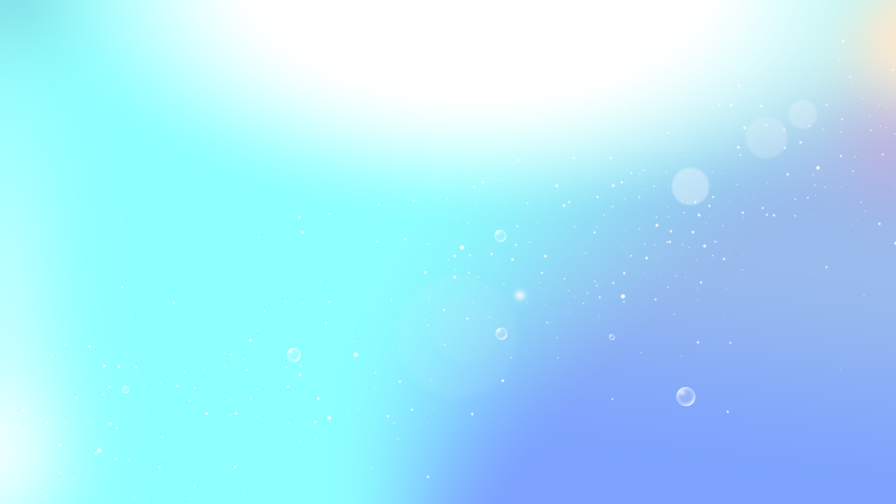
This background is drawn by a WebGL 2 fragment shader. Its source:

```glsl
#version 300 es
precision highp float;
// Bright aqua-to-blue underwater light with bubbles, soft discs and drifting specks.

#define AQUA vec3(0.555, 1.0, 1.0)
#define DEEP_BLUE vec3(0.49, 0.64, 1.0)
#define SLATE vec3(0.60, 0.735, 0.93)
#define PALE vec3(0.83, 0.91, 0.92)
#define PEACH vec3(1.0, 0.91, 0.81)
#define LILAC vec3(0.73, 0.68, 0.87)
#define GLOW_CENTER vec2(0.95, 1.06)
#define GLOW_SIZE vec2(0.50, 0.28)
#define SPECK_DENSITY 0.42

uniform vec2 u_resolution;
out vec4 fragColor;

float hash(vec2 p) {
    vec3 q = fract(vec3(p.xyx) * 0.1031);
    q += dot(q, q.yzx + 33.33);
    return fract((q.x + q.y) * q.z);
}

// Gaussian spot with separate horizontal and vertical size.
float spot(vec2 p, vec2 center, vec2 size) {
    vec2 d = (p - center) / size;
    return exp(-dot(d, d));
}

float disc(vec2 p, vec2 center, float radius, float soft) {
    return 1.0 - smoothstep(-soft, soft, length(p - center) - radius);
}

// Broad colour fields and the overhead light.
vec3 water(vec2 p) {
    vec3 blue = mix(DEEP_BLUE, SLATE, smoothstep(0.05, 0.52, p.y + 0.12 * (p.x - 1.4)));
    blue = mix(blue, PALE, smoothstep(0.56, 0.96, p.y));
    float edge = 0.83 + 0.25 * p.y + 0.65 * p.y * p.y;
    float spread = 0.18 + 0.40 * p.y;
    vec3 color = mix(AQUA, blue, smoothstep(edge - spread, edge + spread, p.x));

    color = mix(color, vec3(0.50, 0.86, 0.89), 0.8 * spot(p, vec2(0.0, 1.03), vec2(0.16, 0.14)));
    color = mix(color, vec3(1.0), 0.40 * spot(p, vec2(0.0, 0.36), vec2(0.13, 0.40)));
    color = mix(color, vec3(1.0), 0.75 * spot(p, vec2(-0.02, 0.10), vec2(0.15, 0.17)));
    color = mix(color, LILAC, 0.75 * spot(p, vec2(1.80, 0.71), vec2(0.13, 0.13)));

    float d = length((p - GLOW_CENTER) / GLOW_SIZE);
    color = mix(color, vec3(1.0), 1.0 - smoothstep(0.85, 1.85, d));
    return mix(color, PEACH, 0.95 * spot(p, vec2(1.80, 0.92), vec2(0.11, 0.13)));
}

// One jittered speck per cell, thinned out away from the rising band.
float specks(vec2 p, float cell, float seed, float px) {
    vec2 id = floor(p / cell);
    vec2 jitter = vec2(hash(id + seed), hash(id + seed + 17.3));
    vec2 center = (id + 0.2 + 0.6 * jitter) * cell;
    float band = exp(-pow((center.y - 0.06 - 0.40 * center.x) / 0.20, 2.0));
    float cluster = spot(center, vec2(1.35, 0.53), vec2(0.10, 0.08));
    float chance = SPECK_DENSITY * band + 0.45 * cluster;
    float present = step(hash(id + seed + 41.7), chance);
    float size = hash(id + seed + 73.1);
    float radius = 0.0007 + 0.0020 * size * size * size;
    return present * (0.3 + 0.6 * size) * disc(p, center, radius, px);
}

// Thin rim, faint body and a highlight on opposite sides.
float bubble(vec2 p, vec2 center, float radius, float px) {
    vec2 q = (p - center) / radius;
    float r = length(q);
    float inside = disc(p, center, radius, 0.6 * px);
    float rim = smoothstep(0.45, 0.95, r);
    float lit = pow(abs(dot(q, normalize(vec2(-0.6, 0.8)))), 2.0);
    float shine = spot(q, vec2(-0.35, 0.40), vec2(0.28, 0.22));
    return inside * clamp(0.13 + rim * (0.22 + 0.50 * lit) + 0.5 * shine, 0.0, 0.9);
}

void main() {
    vec2 p = gl_FragCoord.xy / u_resolution.y;
    p.x *= 16.0 / 9.0 * u_resolution.y / u_resolution.x;
    float px = 1.0 / u_resolution.y;
    vec3 color = water(p);

    // Out-of-focus discs: center, radius, opacity.
    vec4 discs[5] = vec4[5](
        vec4(1.370, 0.630, 0.037, 0.36), vec4(1.521, 0.727, 0.041, 0.20),
        vec4(1.593, 0.773, 0.028, 0.22), vec4(0.907, 0.333, 0.120, 0.06),
        vec4(0.925, 0.347, 0.065, 0.04));
    for (int i = 0; i < 5; i++) {
        float soft = px + 0.06 * discs[i].z;
        color = mix(color, vec3(1.0), discs[i].w * disc(p, discs[i].xy, discs[i].z, soft));
    }

    // Fine specks in three scales.
    for (int i = 0; i < 3; i++) {
        float layer = float(i);
        float light = specks(p, 0.068 - 0.020 * layer, 11.0 + 29.0 * layer, px);
        color = mix(color, vec3(1.0), light);
    }

    // Brighter sparks: center, radius.
    vec3 sparks[10] = vec3[10](
        vec3(0.917, 0.509, 0.0040), vec3(1.236, 0.412, 0.0042), vec3(0.706, 0.296, 0.0042),
        vec3(0.653, 0.171, 0.0036), vec3(0.197, 0.106, 0.0040), vec3(1.623, 0.667, 0.0034),
        vec3(1.283, 0.488, 0.0026), vec3(1.398, 0.512, 0.0028), vec3(1.745, 0.556, 0.0022),
        vec3(1.444, 0.183, 0.0020));
    for (int i = 0; i < 10; i++)
        color = mix(color, vec3(1.0), 0.85 * disc(p, sparks[i].xy, sparks[i].z, px));
    color = mix(color, vec3(1.0), 0.75 * spot(p, vec2(1.032, 0.414), vec2(0.010)));

    // Bubbles: center, radius.
    vec3 bubbles[6] = vec3[6](
        vec3(1.361, 0.213, 0.0190), vec3(0.993, 0.532, 0.0120), vec3(0.995, 0.338, 0.0120),
        vec3(0.583, 0.296, 0.0140), vec3(1.214, 0.331, 0.0060), vec3(0.250, 0.227, 0.0070));
    for (int i = 0; i < 6; i++)
        color = mix(color, vec3(1.0), bubble(p, bubbles[i].xy, bubbles[i].z, px));

    fragColor = vec4(color, 1.0);
}
```
